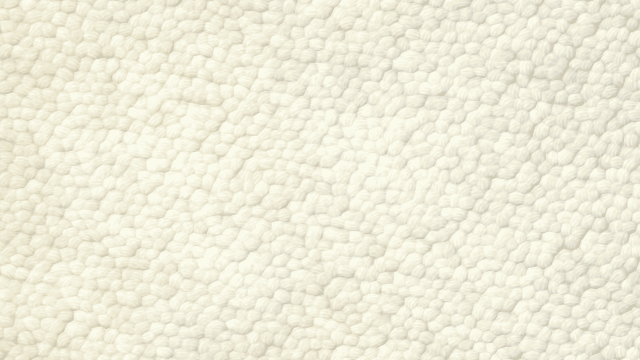
A WebGL 1 fragment shader for this texture:

```glsl
precision highp float;

// Cream wool loop carpet: staggered rows of small, round, tilted tufts.
// Each tuft is a side-lit dome with fine fibres; neighbours blend by height,
// then a tone ramp, soft clouds and uneven light give the colour.

uniform vec2 u_resolution;

const vec3 HOLLOW = vec3(0.82, 0.80, 0.715);
const vec3 BEIGE = vec3(0.91, 0.885, 0.79);
const vec3 GREY = vec3(0.895, 0.885, 0.83);
const vec3 CREAM = vec3(0.95, 0.94, 0.86);
const vec3 LIGHT = vec3(0.985, 0.983, 0.925);

const vec2 TUFTS_PER_HEIGHT = vec2(27.0, 31.0);
const float BLEND_SHARPNESS = 8.0;

float hash(vec2 p) {
  vec3 q = fract(vec3(p.xyx) * 0.1031);
  q += dot(q, q.yzx + 33.33);
  return fract((q.x + q.y) * q.z);
}

vec2 hash2(vec2 p) {
  return vec2(hash(p), hash(p + 71.7));
}

float noise(vec2 p) {
  vec2 cell = floor(p);
  vec2 f = fract(p);
  f = f * f * (3.0 - 2.0 * f);
  float low = mix(hash(cell), hash(cell + vec2(1.0, 0.0)), f.x);
  float high = mix(hash(cell + vec2(0.0, 1.0)), hash(cell + 1.0), f.x);
  return mix(low, high, f.y);
}

float clouds(vec2 p) {
  return 0.6 * noise(p) + 0.4 * noise(p * 2.3 + 17.0);
}

vec2 rotate(vec2 p, float angle) {
  float c = cos(angle);
  float s = sin(angle);
  return vec2(c * p.x + s * p.y, c * p.y - s * p.x);
}

// Fine strands that bow across a tuft, broken up along their length.
float fibres(vec2 local, float seed) {
  float bowed = local.y + 0.4 * local.x * local.x;
  float strand = sin(bowed * 23.0 + seed * 40.0);
  float breakup = noise(vec2(local.x * 3.5, bowed * 8.0) + seed * 90.0);
  return 0.35 * strand * breakup + 1.1 * (breakup - 0.5);
}

// Height (x) and tone (y) of one tuft, seen at an offset from its centre.
vec2 tuft(vec2 offset, vec2 id, float tilt) {
  float seed = hash(id + 5.3);
  float angle = tilt + (hash(id + 23.1) - 0.5) * 1.6;
  vec2 local = rotate(offset, angle);
  float size = mix(0.32, 0.46, hash(id + 47.9));
  float height = 1.0 - dot(local * local, vec2(0.78, 1.28)) / size;
  height += 0.3 * (seed - 0.5);
  float dome = smoothstep(-0.3, 0.75, height);
  float facing = dot(offset, vec2(-0.40, 0.34));
  float tone = 0.33 * dome + facing + 0.24 * fibres(local, seed);
  return vec2(height, tone + 0.2 * (hash(id + 83.0) - 0.5));
}

// Blend of the tufts around a point, with the higher ones on top.
float carpet(vec2 p, float tilt) {
  float row = floor(p.y);
  float total = 0.0;
  float weights = 0.0;
  for (int j = -1; j <= 1; j++) {
    float y = row + float(j);
    float stagger = 0.5 * mod(y, 2.0);
    float column = floor(p.x - stagger);
    for (int i = -1; i <= 1; i++) {
      vec2 id = vec2(column + float(i), y);
      vec2 jitter = (hash2(id + 11.0) - 0.5) * 0.5;
      vec2 centre = id + vec2(0.5 + stagger, 0.5) + jitter;
      vec2 sampled = tuft(p - centre, id, tilt);
      float weight = exp(BLEND_SHARPNESS * max(sampled.x, -5.0));
      total += weight * sampled.y;
      weights += weight;
    }
  }
  return total / weights;
}

vec3 woolColor(float tone, float coolness) {
  vec3 shade = mix(BEIGE, GREY, coolness);
  vec3 color = mix(HOLLOW, shade, clamp(tone / 0.38, 0.0, 1.0));
  color = mix(color, CREAM, clamp((tone - 0.38) / 0.30, 0.0, 1.0));
  return mix(color, LIGHT, clamp((tone - 0.68) / 0.27, 0.0, 1.0));
}

void main() {
  vec2 uv = gl_FragCoord.xy / u_resolution;
  vec2 p = gl_FragCoord.xy / u_resolution.y;

  // Rows slant and wander; the tufts lean uphill, more so at right.
  vec2 warp = vec2(clouds(p * 4.0), clouds(p * 4.0 + 40.0)) - 0.5;
  vec2 weave = rotate(p, -0.13) + 0.03 * warp + 4.0;
  float tilt = mix(0.3, 1.0, uv.x);
  float relief = carpet(weave * TUFTS_PER_HEIGHT, tilt) - 0.22;

  // Light is strongest mid-canvas and fades toward the borders.
  float border = length((uv - vec2(0.48, 0.48)) * vec2(1.0, 0.8));
  float tone = 0.69 + relief * mix(0.95, 1.25, uv.x);
  tone += 0.28 * (clouds(p * 5.0 + 9.0) - 0.5);
  tone += 0.16 * (noise(p * 38.0 + 3.0) - 0.5);
  tone += 0.16 * (noise(p * 130.0) - 0.5);
  tone -= 0.6 * border * border;

  float coolness = smoothstep(0.25, 0.75, 0.65 * uv.x + 0.5 * clouds(p * 4.0 + 60.0));
  gl_FragColor = vec4(woolColor(clamp(tone, 0.0, 1.0), coolness), 1.0);
}
```
